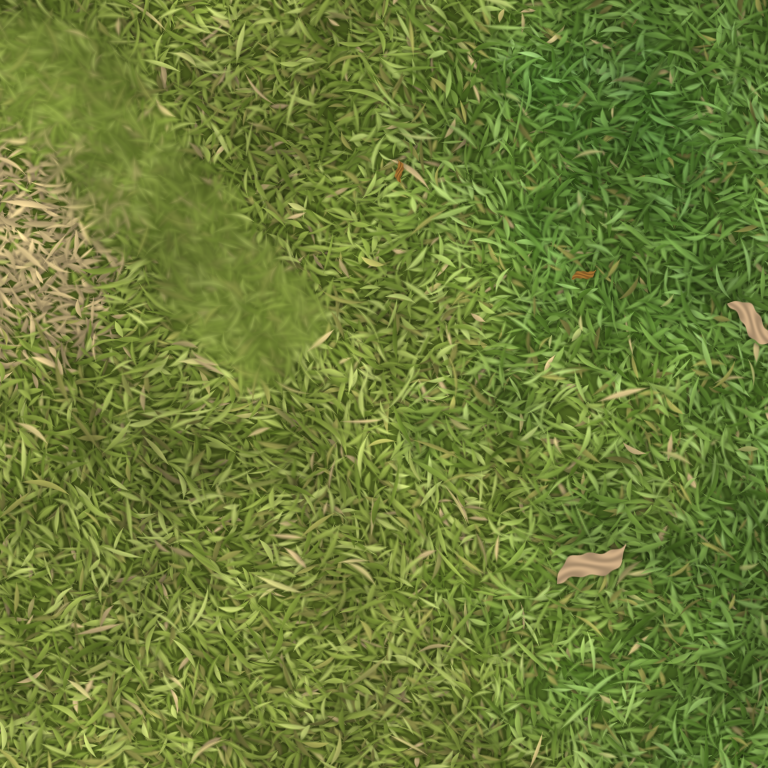
Reproduce this texture procedurally as a Shadertoy shader.

```glsl
// A trodden lawn: many layers of short curved grass blades, one per jittered
// grid cell, painted from dark undergrowth up to pale tips. Layered sines and
// soft masks set the lush, dry and smeared areas; a few dead leaves lie on top.

#define LAYERS 14
#define CELLS 30.0
#define BLADE_WIDTH 0.0026
#define EDGE_SOFTNESS 0.0014
#define SMEAR_SOFTNESS 0.0045
#define SHADOW_REACH 0.007
#define SHADOW_STRENGTH 0.13
#define BASE_TONE 0.56
#define TONE_SPREAD 0.74
#define DRY_SHARE 0.04
#define OLIVE_SHARE 0.16
#define BROAD_CONTRAST 0.17

const vec3 DEEP  = vec3(0.26, 0.34, 0.09);
const vec3 MOSS  = vec3(0.43, 0.51, 0.19);
const vec3 GRASS = vec3(0.57, 0.64, 0.28);
const vec3 TIP   = vec3(0.74, 0.79, 0.44);
const vec3 OLIVE = vec3(0.56, 0.56, 0.29);
const vec3 STRAW = vec3(0.83, 0.74, 0.53);
const vec3 LUSH_TINT = vec3(0.74, 0.95, 1.02);

vec4 hash4(vec2 cell) {
    vec4 h = fract(cell.xyxy * vec4(0.1031, 0.1030, 0.0973, 0.1099));
    h += dot(h, h.wzxy + 33.33);
    return fract((h.xxyz + h.yzzw) * h.zywx);
}

mat2 turn(float a) {
    float c = cos(a), s = sin(a);
    return mat2(c, -s, s, c);
}

// Layered sines, roughly -1 to 1
float patches(vec2 p) {
    const mat2 octave = mat2(0.86, -1.69, 1.69, 0.86);
    float sum = 0.0, gain = 0.5;
    for (int i = 0; i < 3; i++) {
        sum += gain * sin(p.x + 1.7 * sin(p.y * 0.8)) * cos(p.y + 1.3 * sin(p.x * 0.7));
        p = octave * p + 2.3;
        gain *= 0.65;
    }
    return sum;
}

vec3 grassRamp(float t) {
    t = clamp(t, 0.0, 1.0) * 3.0;
    vec3 c = mix(DEEP, MOSS, min(t, 1.0));
    c = mix(c, GRASS, clamp(t - 1.0, 0.0, 1.0));
    return mix(c, TIP, clamp(t - 2.0, 0.0, 1.0));
}

// Area masks
float lushArea(vec2 p) {
    float side = smoothstep(0.50, 1.0, p.x + 0.20 * patches(p * 9.0));
    vec2 d = p - vec2(0.71, 0.80);
    return clamp(0.65 * side + 0.6 * exp(-26.0 * dot(d, d)), 0.0, 1.0);
}

float bareArea(vec2 p) {
    vec2 d = (p - vec2(0.03, 0.67)) * vec2(1.0, 0.85);
    return smoothstep(0.17, 0.05, length(d) + 0.03 * patches(p * 25.0));
}

float smearArea(vec2 p) {
    vec2 start = vec2(0.06, 0.91), along = vec2(0.29, -0.35);
    float t = clamp(dot(p - start, along) / dot(along, along), 0.0, 1.0);
    float d = length(p - start - along * t) + 0.035 * patches(p * 24.0);
    return 1.0 - smoothstep(0.04, mix(0.13, 0.085, t), d);
}

vec3 lawn(vec2 p, float soft) {
    // Local growth, shared by all blades over this point
    float lush = lushArea(p);
    float localTone = BASE_TONE - 0.17 * lush;
    localTone += 0.12 * patches(p * 16.0) + 0.14 * patches(p * 43.0);
    float dryShare = DRY_SHARE * (1.0 - 0.7 * lush) + 0.85 * bareArea(p);
    float oliveShare = OLIVE_SHARE * (1.0 - lush);
    vec3 tint = mix(vec3(1.0), LUSH_TINT, lush);

    vec3 col = mix(DEEP, OLIVE, 0.2) * tint;
    for (int layer = 0; layer < LAYERS; layer++) {
        float depth = float(layer);
        float height = depth / float(LAYERS - 1) - 0.5;
        float cells = CELLS * mix(0.72, 1.4, fract(depth * 0.618));
        vec2 shift = depth * vec2(0.618, 0.383);
        vec2 home = floor(p * cells + shift);
        for (int k = 0; k < 9; k++) {
            vec2 cell = home + vec2(k % 3, k / 3) - 1.0;
            vec4 place = hash4(cell + depth * vec2(37.0, 71.0) + 11.0);
            vec4 rnd = fract(place.wzxy * vec4(13.0, 17.0, 19.0, 23.0) + place.yxwz);
            vec2 root = (cell + place.xy - shift) / cells;

            // Curved, tapered blade around its own axis
            float angle = 1.1 + 0.7 * sin(root.x * 15.0 + root.y * 9.0) + 4.6 * (place.z - 0.5);
            vec2 q = turn(angle) * (p - root);
            float halfLength = mix(0.4, 0.9, place.w) / cells;
            float u = q.x / halfLength;
            if (abs(u) >= 1.0) continue;
            float bend = q.y - (rnd.w - 0.5) * 0.6 * halfLength * (u * u - 0.35);
            float width = BLADE_WIDTH * (0.6 + 0.9 * fract(rnd.w * 7.0));
            float blur = soft * mix(0.8, 2.0, fract(place.z * 9.0));
            float d = abs(bend) - mix(width, -blur, u * u);
            if (d > SHADOW_REACH) continue;

            float shade = (1.0 - smoothstep(0.0, SHADOW_REACH, d)) * (1.0 - u * u);
            col *= 1.0 - SHADOW_STRENGTH * shade;

            // Green, olive or dry blade, lit from one side
            vec3 blade = grassRamp(localTone + TONE_SPREAD * (rnd.x - 0.5) + 0.16 * height) * tint;
            blade = mix(blade, OLIVE * (0.70 + 0.5 * rnd.x), step(rnd.y, oliveShare));
            float dry = 1.0 - smoothstep(-0.03, 0.03, rnd.z - dryShare);
            blade = mix(blade, STRAW * (0.70 + 0.38 * rnd.x), dry);
            blade *= 1.0 + 0.09 * clamp(bend / width, -1.0, 1.0) + 0.08 * u;
            col = mix(col, blade, 1.0 - smoothstep(-blur, blur, d));
        }
    }
    return col;
}

// Dead leaves: centre, tilt, half length
vec3 addLeaves(vec3 col, vec2 p, float soft) {
    vec4 leaves[4] = vec4[4](vec4(0.77, 0.265, 0.55, 0.052), vec4(0.98, 0.58, -0.6, 0.042),
                             vec4(0.52, 0.777, 1.7, 0.015), vec4(0.76, 0.642, 0.4, 0.017));
    for (int i = 0; i < 4; i++) {
        vec4 leaf = leaves[i];
        vec2 q = turn(leaf.z) * (p - leaf.xy) / leaf.w;
        q.y += 0.18 * sin(q.x * 3.0);
        float d = (abs(q.y) - 0.32 * (1.0 - q.x * q.x) - 0.03 * sin(q.x * 13.0)) * leaf.w;
        d = max(d, (abs(q.x) - 1.0) * leaf.w);
        vec3 skin = leaf.w > 0.03 ? vec3(0.76, 0.64, 0.49) : vec3(0.60, 0.42, 0.18);
        skin *= 0.97 + 0.12 * sin(q.x * 9.0 + 4.0 * sin(q.y * 7.0));
        col *= 1.0 - 0.2 * (1.0 - smoothstep(0.0, 0.006, d));
        col = mix(col, skin, 1.0 - smoothstep(-soft, soft, d));
    }
    return col;
}

void mainImage(out vec4 fragColor, in vec2 fragCoord) {
    vec2 p = fragCoord / iResolution.y;
    float smear = smearArea(p);
    float sharp = max(EDGE_SOFTNESS, 0.6 / iResolution.y);
    vec3 col = lawn(p, mix(sharp, SMEAR_SOFTNESS, smear));
    vec3 haze = mix(MOSS, GRASS, 0.35 + 0.5 * patches(p * 30.0));
    col = mix(col, haze, 0.45 * smear);
    col *= 1.0 + BROAD_CONTRAST * (patches(p * 8.0 + 4.0) + 0.7 * patches(p * 27.0));
    fragColor = vec4(addLeaves(col, p, sharp), 1.0);
}
```
